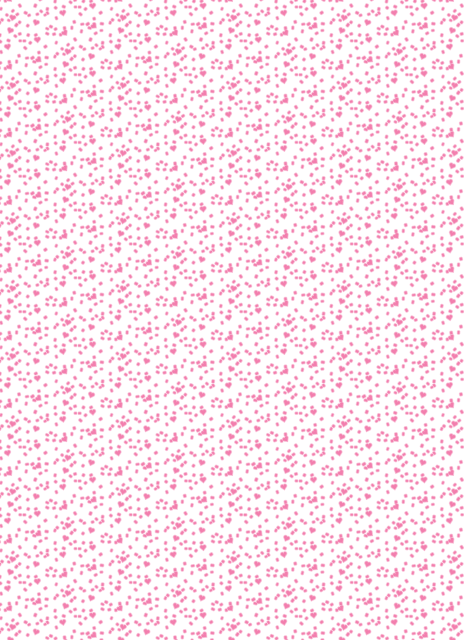
Write a Shadertoy shader that draws this pattern.

```glsl
// Small pink hearts and rounded confetti flecks in a half-drop repeat on white.

const vec3 PAPER = vec3(1.0);
const vec3 PINK = vec3(0.95, 0.495, 0.68);
const float TAU = 6.28319;
const float UNITS = 76.0;                   // motif spacings over the canvas height
const vec2 HALF_REPEAT = vec2(6.56, 4.02);  // the repeat is a diamond of this half size
const vec2 COUNT = vec2(8.0, 7.0);          // cells along the two diamond sides
const float SOFTNESS = 0.135;               // half width of the blurred edge

vec3 hash3(vec2 p) {
    vec3 q = fract(vec3(p.xyx) * vec3(0.1031, 0.1030, 0.0973) + 0.137);
    q += dot(q, q.yxz + 33.33);
    return fract((q.xxy + q.yzz) * q.zyx);
}

vec2 rotate(vec2 p, float angle) {
    float c = cos(angle), s = sin(angle);
    return vec2(c * p.x - s * p.y, s * p.x + c * p.y);
}

// Canvas position to cell coordinates along the diamond sides, and back.
vec2 toCells(vec2 p) {
    vec2 q = 0.5 * p / HALF_REPEAT;
    return vec2(q.x + q.y, q.x - q.y) * COUNT;
}

vec2 fromCells(vec2 cell) {
    vec2 q = cell / COUNT;
    return vec2(q.x + q.y, q.x - q.y) * HALF_REPEAT;
}

float roundBox(vec2 p, vec2 halfSize, float radius) {
    vec2 q = abs(p) - halfSize + radius;
    return length(max(q, 0.0)) + min(max(q.x, q.y), 0.0) - radius;
}

// A square standing on its corner with a round lobe on both upper sides.
float heart(vec2 p, float size) {
    vec2 q = rotate(p, -0.5 * 1.5708) + 0.25 * size;
    float lobes = min(length(q - vec2(size, 0.0)), length(q - vec2(0.0, size))) - size;
    return min(roundBox(q, vec2(size), 0.1 * size), lobes);
}

// Gentle bending of the rows that repeats with the diamond.
vec2 bend(vec2 cell) {
    vec2 phase = TAU * cell / COUNT;
    return 0.25 * vec2(sin(2.0 * phase.x + phase.y + 1.0), sin(phase.x - 2.0 * phase.y));
}

float motif(vec2 p, vec2 id) {
    vec2 tile = mod(id, COUNT);
    vec3 place = hash3(tile + 3.0);
    vec3 form = hash3(tile + 41.0);
    bool isHeart = abs(tile.x - mod(3.0 * tile.y, COUNT.x)) < 0.5;

    float jitter = isHeart ? 0.3 : 0.52;
    vec2 q = p - fromCells(id + 0.5) - bend(id) - jitter * (place.xy - 0.5);

    if (isHeart) return heart(rotate(q, 1.8 * (place.z - 0.5)), 0.225);
    vec2 halfSize = vec2(mix(0.185, 0.24, form.x), mix(0.15, 0.185, form.y));
    return roundBox(rotate(q, 0.5 * TAU * form.z), halfSize, 0.14);
}

float confetti(vec2 p) {
    float nearest = 1.0;
    vec2 cell = floor(toCells(p));
    for (int y = -2; y <= 2; y++) {
        for (int x = -2; x <= 2; x++) {
            nearest = min(nearest, motif(p, cell + vec2(x, y)));
        }
    }
    return nearest;
}

void mainImage(out vec4 fragColor, in vec2 fragCoord) {
    float pixel = UNITS / iResolution.y;
    float distanceToShape = confetti(fragCoord * pixel);
    float soft = max(SOFTNESS, 0.75 * pixel);
    float ink = 1.0 - smoothstep(-soft, soft, distanceToShape);
    fragColor = vec4(mix(PAPER, PINK, ink), 1.0);
}
```
